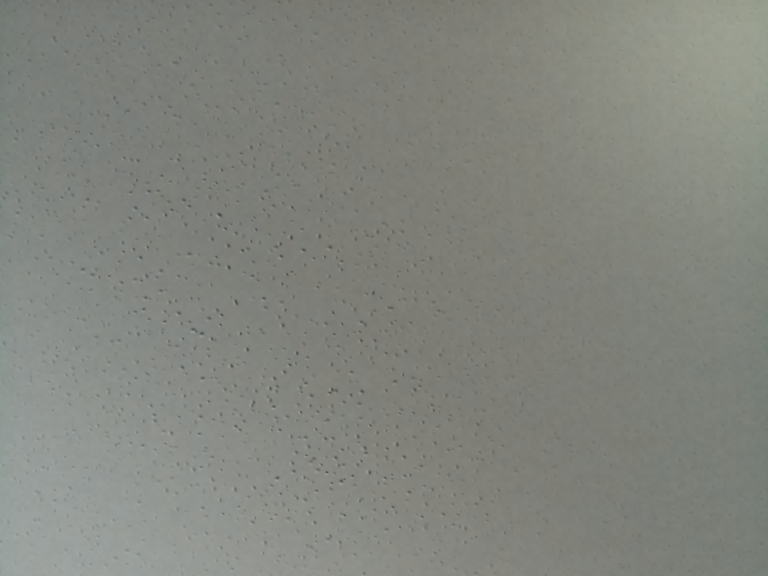
Write a WebGL 1 fragment shader that draws this texture.

```glsl
precision highp float;

uniform vec2 u_resolution;

float hash(vec2 p) {
  return fract(sin(dot(p, vec2(127.1, 311.7))) * 43758.5453);
}

float noise(vec2 p) {
  vec2 i = floor(p);
  vec2 f = fract(p);
  f = f * f * (3.0 - 2.0 * f);
  return mix(mix(hash(i), hash(i + vec2(1.0, 0.0)), f.x),
             mix(hash(i + vec2(0.0, 1.0)), hash(i + vec2(1.0, 1.0)), f.x), f.y);
}

// Soft daylight falling on a grey wall from two corners
vec3 wallLight(vec2 uv) {
  vec3 color = vec3(0.489, 0.488, 0.459);
  float lowerLeft = 1.0 - smoothstep(-0.05, 0.95, dot(uv, vec2(0.95, 0.95)));
  vec2 fromCorner = (uv - 1.0) * vec2(1.9, 1.35);
  float upperRight = exp(-3.8 * dot(fromCorner, fromCorner));
  color += lowerLeft * vec3(0.138, 0.148, 0.155);
  color += upperRight * vec3(0.142, 0.142, 0.112);

  // Cool cast at the left and along the borders
  color += vec3(-0.008, 0.007, 0.018) * (1.0 - smoothstep(0.0, 0.6, uv.x));
  color += vec3(-0.012, 0.006, 0.008) * smoothstep(0.6, 1.0, uv.x);
  float border = exp(-uv.x * 60.0) + exp(-(1.0 - uv.x) * 60.0);
  color += border * vec3(-0.025, -0.008, -0.012);
  color -= 0.02 * exp(-(1.0 - uv.y) * 25.0);
  return color;
}

// Small slanted pits: x is shadow, y is the lit rim
vec2 pits(vec2 p, float density) {
  vec2 cell = floor(p);
  vec2 shade = vec2(0.0);
  for (int j = -1; j <= 1; j++) {
    for (int i = -1; i <= 1; i++) {
      vec2 id = cell + vec2(float(i), float(j));
      vec2 jitter = vec2(hash(id), hash(id + 37.3));
      float present = step(hash(id + 71.9), density);
      float depth = mix(0.25, 1.0, pow(hash(id + 13.7), 1.6));
      float angle = -0.7 + 1.6 * (hash(id + 53.1) - 0.5);
      float c = cos(angle);
      float s = sin(angle);
      vec2 d = p - id - jitter;
      vec2 size = vec2(0.175, 0.13) * mix(0.75, 1.25, hash(id + 91.3));
      vec2 q = vec2(c * d.x + s * d.y, c * d.y - s * d.x) / size;
      vec2 rim = q + vec2(0.4, 1.6);
      shade += present * depth * vec2(exp(-dot(q, q)), exp(-dot(rim, rim)));
    }
  }
  return min(shade, 1.0);
}

void main() {
  vec2 uv = gl_FragCoord.xy / u_resolution;
  vec2 p = gl_FragCoord.xy / u_resolution.y;
  vec3 color = wallLight(uv);

  // Pits are crisp in a slanted band and fade away from it
  float across = (uv.x - 0.49 + 0.32 * uv.y) / 0.2;
  float band = exp(-across * across);
  band *= smoothstep(-0.1, 0.2, uv.y) * (1.0 - smoothstep(0.5, 0.9, uv.y));
  float leftSide = 1.0 - smoothstep(0.3, 0.8, uv.x);
  float relief = 0.035 + 0.055 * leftSide + 0.17 * band;
  float clusters = noise(p * 9.0 + 4.0);
  vec2 pit = pits(p * 59.0, 0.35 + 0.55 * clusters);
  color -= relief * pit.x * vec3(1.0, 0.98, 0.93);
  color += relief * 0.38 * pit.y;

  // Faint plaster undulation and colour mottling
  float grain = noise(p * 150.0) - 0.5;
  float mottle = noise(p * vec2(60.0, 75.0) + 19.0) - 0.5;
  color += 0.018 * grain + 0.01 * mottle;
  color += vec3(0.008, 0.0, -0.009) * (noise(p * 40.0 + 61.0) - 0.5);

  gl_FragColor = vec4(clamp(color, 0.0, 1.0), 1.0);
}
```
